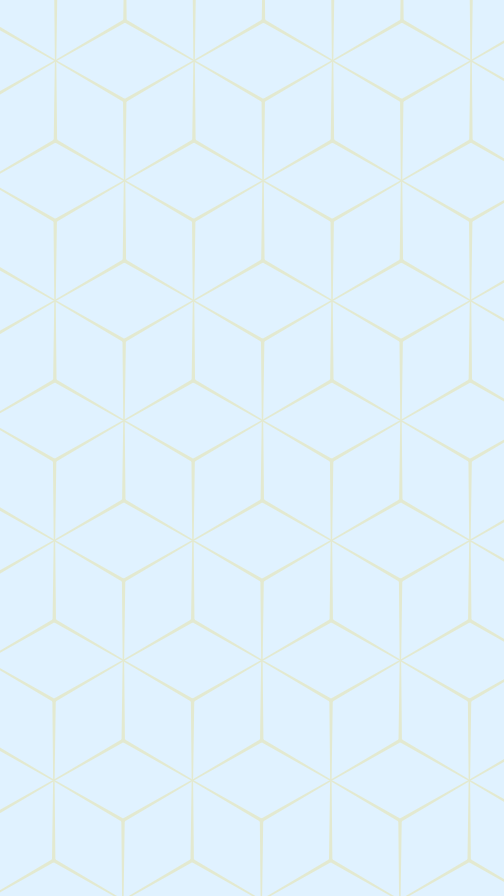
This pattern is drawn by a WebGL 2 fragment shader. Its source:

```glsl
#version 300 es
precision highp float;

uniform vec2 u_resolution;
out vec4 outColor;

// Lengths are fractions of the canvas width.
const vec3 BACKGROUND = vec3(0.88, 0.95, 1.0);
const vec3 LINE_COLOR = vec3(0.89, 0.915, 0.815);
const float SPACING = 0.2748;               // between neighbouring hubs
const vec2 HUB_ORIGIN = vec2(0.5208, 0.9433);
const float LEAN = 0.0024;                  // sideways drift per unit of height
const float HUB_HALF_WIDTH = 0.0015;        // spoke at the six-way hub
const float JOINT_HALF_WIDTH = 0.0034;      // spoke at the three-way joint
const float HUB_RADIUS = 0.0032;
const float JOINT_RADIUS = 0.0046;
const float SQRT3 = 1.7320508;

// Offset from the nearest point of a triangular lattice.
vec2 hubOffset(vec2 p) {
  vec2 cell = SPACING * vec2(1.0, SQRT3);
  vec2 a = p - cell * floor(p / cell + 0.5);
  vec2 b = p - cell * (floor(p / cell) + 0.5);
  return dot(a, a) < dot(b, b) ? a : b;
}

// Folds the six sectors around a hub into one, with its spoke along x.
vec2 foldToSpoke(vec2 p) {
  vec2 q = abs(p);
  vec2 mirror = vec2(-0.5 * SQRT3, 0.5);
  q -= 2.0 * max(dot(q, mirror), 0.0) * mirror;
  vec2 along = vec2(0.5 * SQRT3, 0.5);
  return vec2(dot(q, along), abs(dot(q, vec2(-along.y, along.x))));
}

// Box-filtered coverage, also correct for lines thinner than a pixel.
float stripe(float d, float halfWidth, float pixel) {
  return clamp((d + halfWidth) / pixel + 0.5, 0.0, 1.0)
       - clamp((d - halfWidth) / pixel + 0.5, 0.0, 1.0);
}

float disc(vec2 p, float radius, float pixel) {
  return clamp((radius - length(p)) / pixel + 0.5, 0.0, 1.0);
}

void main() {
  float pixel = 1.0 / u_resolution.x;
  vec2 p = gl_FragCoord.xy * pixel - HUB_ORIGIN;
  p.x -= LEAN * p.y;

  // Tapered spokes form the faces of the stacked cubes.
  vec2 spoke = foldToSpoke(hubOffset(p));
  float spokeLength = SPACING / SQRT3;
  float taper = clamp(spoke.x / spokeLength, 0.0, 1.0);
  float halfWidth = mix(HUB_HALF_WIDTH, JOINT_HALF_WIDTH, taper);
  float ink = stripe(spoke.y, halfWidth, pixel);

  // Rounded ends where the spokes meet.
  ink = max(ink, disc(spoke, HUB_RADIUS, pixel));
  ink = max(ink, disc(spoke - vec2(spokeLength, 0.0), JOINT_RADIUS, pixel));

  outColor = vec4(mix(BACKGROUND, LINE_COLOR, ink), 1.0);
}
```
